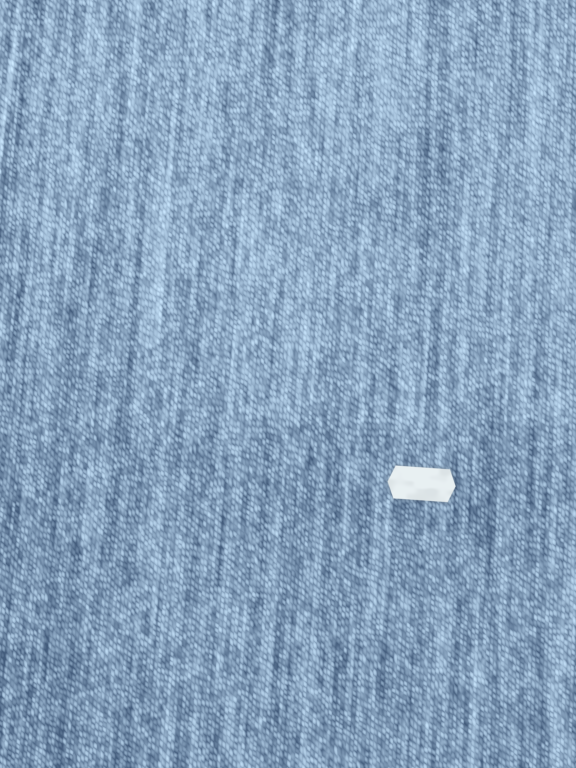
Reproduce this texture procedurally as a WebGL 2 fragment shader.

```glsl
#version 300 es
precision highp float;
// Washed blue denim with slubby warp streaks, a side seam, a crease and a blank paper tag.

uniform vec2 u_resolution;
out vec4 fragColor;

// Lengths are in canvas heights.
const vec3 INDIGO = vec3(0.34, 0.44, 0.56);
const vec3 FADED = vec3(0.65, 0.76, 0.86);
const vec3 PAPER = vec3(0.91, 0.94, 0.95);
const float YARNS = 205.0;          // warp yarns per height
const float ROWS = 120.0;           // stitches per height
const float TWILL_STEP = 0.45;      // stitch shift from yarn to yarn
const float LEAN_LEFT = 0.095;      // sideways lean of the warp at the left
const float LEAN_RIGHT = 0.035;     // and at the right
const float STITCH_CONTRAST = 0.62;
const float FIBRE_CONTRAST = 0.85;
const float STREAK_CONTRAST = 0.52;
const float MOTTLE_CONTRAST = 0.20;
const float BASE_TONE = 0.64;
const float HIGHLIGHT_KNEE = 0.95;  // tones above this are compressed
const float CREASE_Y = 0.445;
const vec2 TAG_CENTER = vec2(0.549, 0.370);
const vec2 TAG_HALF = vec2(0.0445, 0.0215);
const float TAG_TURN = 0.07;
const int SAMPLES = 2;              // per axis
const float PI = 3.14159;

float hash(vec2 p) {
    return fract(sin(dot(p, vec2(127.1, 311.7))) * 43758.5453);
}

float noise(vec2 p) {
    vec2 cell = floor(p), f = fract(p);
    f = f * f * (3.0 - 2.0 * f);
    return mix(mix(hash(cell), hash(cell + vec2(1, 0)), f.x),
               mix(hash(cell + vec2(0, 1)), hash(cell + vec2(1, 1)), f.x), f.y);
}

float fbm(vec2 p) {
    float sum = 0.0, amplitude = 0.5;
    for (int i = 0; i < 4; i++) {
        sum += amplitude * noise(p);
        p = p * 2.03 + 17.0;
        amplitude *= 0.5;
    }
    return sum;
}

// Coordinates that follow the fanned, nearly straight warp.
vec2 warpSpace(vec2 p) {
    float lean = mix(LEAN_LEFT, LEAN_RIGHT, p.x / 0.75);
    float waver = 0.003 * (noise(p * vec2(9.0, 5.0)) - 0.5);
    return vec2(p.x - lean * (p.y - 0.5) + waver, p.y + waver);
}

// Short slanted stitches on straight yarns, broken up by loose fibres.
float twill(vec2 q) {
    float across = q.x * YARNS;
    float yarn = floor(across);
    float along = q.y * ROWS + across * TWILL_STEP + 0.6 * hash(vec2(yarn, 3.0))
                + 1.5 * noise(vec2(yarn * 7.0, q.y * 25.0));
    float row = floor(along);
    float stitch = (0.35 + 0.65 * sin(PI * fract(across))) * sin(PI * fract(along));
    stitch *= 0.45 + 1.1 * hash(vec2(yarn, row));
    vec2 sheared = vec2(q.x, q.y + 0.5 * q.x);
    float fibre = 0.6 * noise(sheared * vec2(185.0, 105.0) + 31.0)
                + 0.5 * noise(sheared * vec2(310.0, 210.0) + 77.0);
    return STITCH_CONTRAST * (stitch - 0.487) + FIBRE_CONTRAST * (fibre - 0.55);
}

// Long light and dark threads, mostly thin.
float streaks(vec2 q) {
    float wide = noise(q * vec2(80.0, 3.0)) - 0.5;
    float thin = noise(q * vec2(165.0, 6.0) + 40.0) - 0.5;
    float hair = noise(q * vec2(250.0, 15.0) + 90.0) - 0.5;
    return 0.45 * wide + 0.9 * thin + 0.8 * hair;
}

// Broad light and shade, with a soft fold at the upper right.
float shading(vec2 p) {
    float tone = 0.20 * (p.y - 0.5) - 0.12 * smoothstep(0.3, 0.0, p.x) * (1.2 - p.y);
    tone += 0.10 * exp(-dot(p - vec2(0.30, 0.70), p - vec2(0.30, 0.70)) * 9.0);
    vec2 fold = (p - vec2(0.555, 0.71)) / vec2(0.022, 0.12);
    return tone - 0.15 * exp(-dot(fold, fold));
}

// Step in tone with a thin dark line.
float crease(vec2 p) {
    float d = p.y - CREASE_Y - 0.004 * (noise(p * vec2(12.0, 1.0)) - 0.5);
    float reach = smoothstep(0.08, 0.22, p.x);
    float line = exp(-d * d / 0.000012);
    return -reach * (0.11 * line + 0.10 * smoothstep(0.006, -0.006, d) * smoothstep(-0.35, 0.0, d));
}

// Puckered seam with a pale ridge, running off the left edge.
float seam(vec2 p) {
    float d = p.x - 0.045 + 0.14 * (1.0 - p.y);
    float pucker = noise(vec2(d * 25.0, p.y * 32.0));
    float ridge = exp(-pow((d + 0.018) / 0.004, 2.0)) * (0.35 + 0.5 * pucker);
    float dip = exp(-pow(d / 0.012, 2.0)) * (0.10 + 0.30 * pucker);
    return (ridge - dip) * smoothstep(0.55, 0.72, p.y);
}

vec3 denim(vec2 p) {
    vec2 q = warpSpace(p);
    float tone = BASE_TONE + shading(p) + crease(p) + seam(p) + twill(q);
    tone += STREAK_CONTRAST * streaks(q);
    tone += MOTTLE_CONTRAST * (fbm(p * vec2(16.0, 11.0)) - 0.47);
    tone -= 0.4 * max(tone - HIGHLIGHT_KNEE, 0.0);
    return mix(INDIGO, FADED, clamp(tone, -0.25, 1.5));
}

// Paper tag with pointed ends; returns colour and signed distance.
vec4 tag(vec2 p) {
    float c = cos(TAG_TURN), s = sin(TAG_TURN);
    vec2 t = mat2(c, s, -s, c) * (p - TAG_CENTER), a = abs(t);
    float d = max(a.y - TAG_HALF.y, (a.x + 0.42 * a.y - TAG_HALF.x) / 1.085);
    return vec4(PAPER - 0.05 * smoothstep(0.4, 0.9, noise(t * vec2(70.0, 110.0))), d);
}

vec3 surface(vec2 p, float pixel) {
    vec4 paper = tag(p);
    vec3 cloth = denim(p) * (1.0 - 0.15 * exp(-max(paper.w, 0.0) / 0.002));
    return mix(cloth, paper.rgb, smoothstep(pixel, -pixel, paper.w));
}

void main() {
    vec3 sum = vec3(0.0);
    for (int i = 0; i < SAMPLES * SAMPLES; i++) {
        vec2 offset = (vec2(i % SAMPLES, i / SAMPLES) + 0.5) / float(SAMPLES) - 0.5;
        sum += surface((gl_FragCoord.xy + offset) / u_resolution.y, 0.7 / u_resolution.y);
    }
    fragColor = vec4(sum / float(SAMPLES * SAMPLES), 1.0);
}
```
